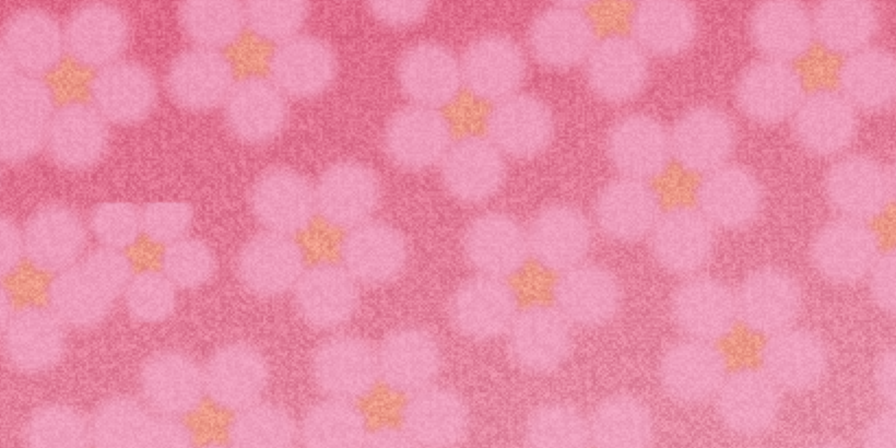
This pattern is drawn by a WebGL 1 fragment shader. Its source:

```glsl
precision highp float;
// Soft pink five-petal blossoms scattered over a rose gradient with fine grain.
// Blossoms sit on a skewed, jittered lattice; each is a ring of blurred petals
// around an orange heart, and their coverages are blended like airbrush layers.
uniform vec2 u_resolution;

float hash(vec2 p) {
  return fract(sin(dot(p, vec2(127.1, 311.7))) * 43758.5453);
}

float valueNoise(vec2 p) {
  vec2 cell = floor(p);
  vec2 f = fract(p);
  f = f * f * (3.0 - 2.0 * f);
  return mix(mix(hash(cell), hash(cell + vec2(1.0, 0.0)), f.x),
             mix(hash(cell + vec2(0.0, 1.0)), hash(cell + vec2(1.0, 1.0)), f.x), f.y);
}

// Soft ring of five petals, slightly elongated along their radius.
float petalRing(vec2 p) {
  float clear = 1.0;
  for (int k = 0; k < 5; k++) {
    float angle = 1.06 + 1.2566 * float(k);
    vec2 axis = vec2(cos(angle), sin(angle));
    vec2 q = vec2(dot(p, axis) - 0.119, dot(p, vec2(-axis.y, axis.x)));
    float d = length(q * vec2(0.96, 1.03));
    clear *= 1.0 - smoothstep(0.098, 0.047, d);
  }
  return 1.0 - clear;
}

// Rounded star with its points in the gaps between the petals.
float heart(vec2 p) {
  float star = cos(5.0 * (atan(p.y, p.x) - 1.69));
  return smoothstep(0.067, 0.028, length(p) - 0.008 * star);
}

// Lattice position of a blossom; the left columns are staggered.
vec2 blossomCentre(vec2 id) {
  vec2 centre = vec2(1.039, 0.73) + id.x * vec2(0.469, -0.13) + id.y * vec2(0.146, -0.39);
  centre.x += 0.065 * max(-1.0 - id.x, 0.0);
  centre.y -= 0.18 * (1.0 - step(0.5, abs(id.x + 2.0)));
  return centre + 0.05 * (vec2(hash(id + 3.7), hash(id + 9.2)) - 0.5);
}

void main() {
  vec2 p = gl_FragCoord.xy / u_resolution.y;
  vec2 uv = gl_FragCoord.xy / u_resolution;

  // Rose ground, paler towards the lower right.
  float light = clamp(0.72 * (1.0 - uv.y) + 0.35 * (uv.x - 0.3), 0.0, 1.0);
  vec3 colour = mix(vec3(0.875, 0.415, 0.54), vec3(0.905, 0.565, 0.66), light);

  // Blossom coverage.
  float petalClear = 1.0;
  float heartCover = 0.0;
  for (int i = -3; i <= 2; i++) {
    for (int j = -1; j <= 3; j++) {
      vec2 id = vec2(float(i), float(j));
      vec2 q = p - blossomCentre(id);
      // A rare blossom is smaller and trimmed flat above and below.
      float small = 1.0 - step(0.5, abs(mod(2.0 * id.x + 5.0 * id.y, 17.0) - 1.0));
      float trim = mix(1.0, smoothstep(0.138, 0.130, abs(q.y + 0.017)), small);
      q /= mix(1.0, 0.8, small);
      if (dot(q, q) < 0.07) {
        petalClear *= 1.0 - petalRing(q) * trim;
        heartCover = max(heartCover, heart(q));
      }
    }
  }
  float petalCover = 1.0 - petalClear;
  vec3 petalColour = mix(vec3(0.935, 0.605, 0.73), vec3(0.94, 0.635, 0.75), light);
  colour = mix(colour, petalColour, 0.96 * petalCover);
  colour = mix(colour, vec3(0.93, 0.60, 0.525), 0.92 * heartCover);

  // Fine grain, stronger on the bare ground than on the petals.
  float grain = 0.65 * valueNoise(p * 205.0) + 0.35 * valueNoise(p * 110.0 + 31.0) - 0.5;
  colour += grain * mix(0.19, 0.10, petalCover) * vec3(0.75, 1.0, 0.9);

  gl_FragColor = vec4(clamp(colour, 0.0, 1.0), 1.0);
}
```
